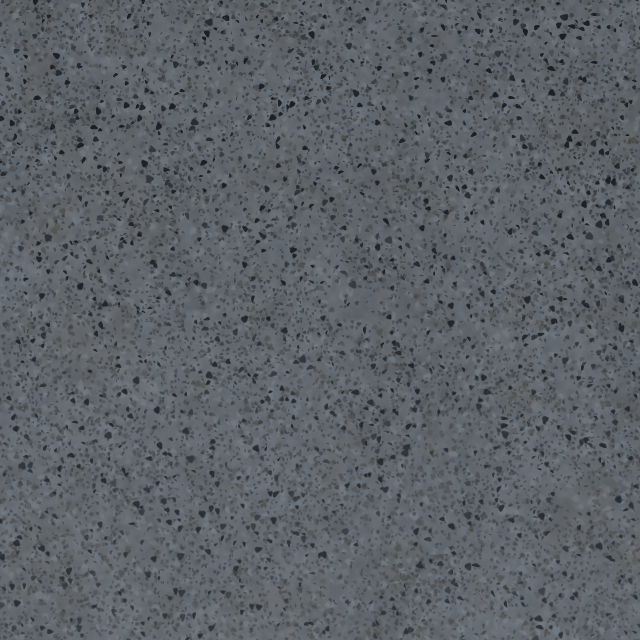
Give the GLSL for this texture, as a three.js fragment shader.

```glsl
// Blue-grey speckled stone: a mottled ground strewn with pale, brown and dark chips.
// Each chip layer is a jittered grid of rotated, slightly lumpy ellipses;
// noise gathers the chips into clusters, and they soften toward the bottom.
varying vec2 vUv;

const vec3 GROUND = vec3(0.387, 0.412, 0.443);
const vec3 PALE   = vec3(0.450, 0.485, 0.520);
const vec3 BROWN  = vec3(0.305, 0.305, 0.300);
const vec3 SLATE  = vec3(0.225, 0.245, 0.268);
const vec3 BLACK  = vec3(0.105, 0.125, 0.150);
const vec3 SEAM   = vec3(0.400, 0.390, 0.390);

// Sine-free hash: three random values per cell
vec3 hash3(vec2 p) {
  vec3 q = fract(p.xyx * vec3(0.1031, 0.1030, 0.0973));
  q += dot(q, q.yxz + 33.33);
  return fract((q.xxy + q.yzz) * q.zyx);
}

float valueNoise(vec2 p) {
  vec2 cell = floor(p);
  vec2 f = fract(p);
  f = f * f * (3.0 - 2.0 * f);
  float low = mix(hash3(cell).x, hash3(cell + vec2(1.0, 0.0)).x, f.x);
  float high = mix(hash3(cell + vec2(0.0, 1.0)).x, hash3(cell + 1.0).x, f.x);
  return mix(low, high, f.y);
}

float fbm(vec2 p) {
  float sum = 0.0;
  float weight = 0.5;
  for (int i = 0; i < 4; i++) {
    sum += weight * valueNoise(p);
    p = mat2(1.6, 1.2, -1.2, 1.6) * p + 7.3;
    weight *= 0.5;
  }
  return sum / 0.9375;
}

vec2 rotate(vec2 p, float angle) {
  float c = cos(angle);
  float s = sin(angle);
  return vec2(c * p.x + s * p.y, c * p.y - s * p.x);
}

// Signed distance to an ellipse with a lumpy outline
float chipDistance(vec2 p, float radius, float aspect, float phase) {
  p.y /= aspect;
  float turn = atan(p.y, p.x + 1e-6);
  return length(p) - radius * (1.0 + 0.14 * cos(3.0 * turn + phase));
}

// One scattered layer: x = coverage, y = random tone of the covering chip
vec2 chipLayer(vec2 uv, float cells, float radius, float share, float blur, float seed) {
  vec2 home = floor(uv * cells);
  vec2 best = vec2(0.0);
  float lean = 1.9 + 2.4 * (valueNoise(uv * 5.0 + seed) - 0.5);
  for (int y = -1; y <= 1; y++) {
    for (int x = -1; x <= 1; x++) {
      vec2 cell = home + vec2(float(x), float(y));
      vec3 place = hash3(cell + seed);
      vec3 form = hash3(cell + seed + 191.7);
      vec2 center = (cell + place.xy) / cells;
      float cluster = 0.3 + 1.4 * valueNoise(center * 19.0 + seed);
      float present = step(place.z, share * cluster);
      vec2 local = rotate(uv - center, lean + 2.6 * (form.x - 0.5));
      float size = radius * mix(0.5, 1.0, form.y * form.y);
      float d = chipDistance(local, size, mix(0.42, 0.95, form.z), 6.28 * form.x);
      float cover = present * (1.0 - smoothstep(-blur, blur, d));
      if (cover > best.x) best = vec2(cover, fract(form.y * 7.0 + form.z));
    }
  }
  return best;
}

void main() {
  vec2 uv = vUv;
  float blur = mix(0.0019, 0.0012, uv.y);
  float strength = mix(0.76, 1.0, smoothstep(0.0, 0.8, uv.y));

  // Mottled ground with faint warm patches
  float broad = fbm(uv * 7.0) - 0.5;
  float grain = fbm(uv * 75.0 + 31.0) - 0.5;
  vec3 color = GROUND + 0.045 * broad + 0.085 * grain;
  float warmth = smoothstep(0.42, 0.75, fbm(uv * 16.0 + 53.0));
  color = mix(color, color * vec3(0.98, 0.955, 0.92), warmth);

  // Chips, from soft pale flecks to crisp black grains
  vec2 pale = chipLayer(uv, 75.0, 0.0075, 0.38, 0.0030, 11.0);
  color = mix(color, PALE, pale.x * mix(0.25, 0.75, pale.y));

  vec2 brown = chipLayer(uv, 90.0, 0.0056, 0.46, blur * 1.3, 137.0);
  color = mix(color, BROWN, brown.x * mix(0.35, 0.9, brown.y));

  vec2 fine = chipLayer(uv, 130.0, 0.0036, 0.46, blur, 263.0);
  color = mix(color, SLATE, fine.x * strength * mix(0.55, 1.0, fine.y));

  vec2 dark = chipLayer(uv, 68.0, 0.0060, 0.28, blur, 389.0);
  vec3 darkTone = mix(BLACK, SLATE, dark.y * dark.y);
  color = mix(color, darkTone, dark.x * strength);

  // Faint slanted seam at the lower right edge
  float seamOffset = abs(uv.x - 0.982 - 0.09 * uv.y);
  float seam = 1.0 - smoothstep(0.001, 0.005, seamOffset);
  color = mix(color, SEAM, 0.45 * seam);

  // Uneven light, dimmer toward the upper right
  float light = 1.03 - 0.035 * uv.y - 0.035 * uv.x * uv.y;
  gl_FragColor = vec4(color * light, 1.0);
}
```
